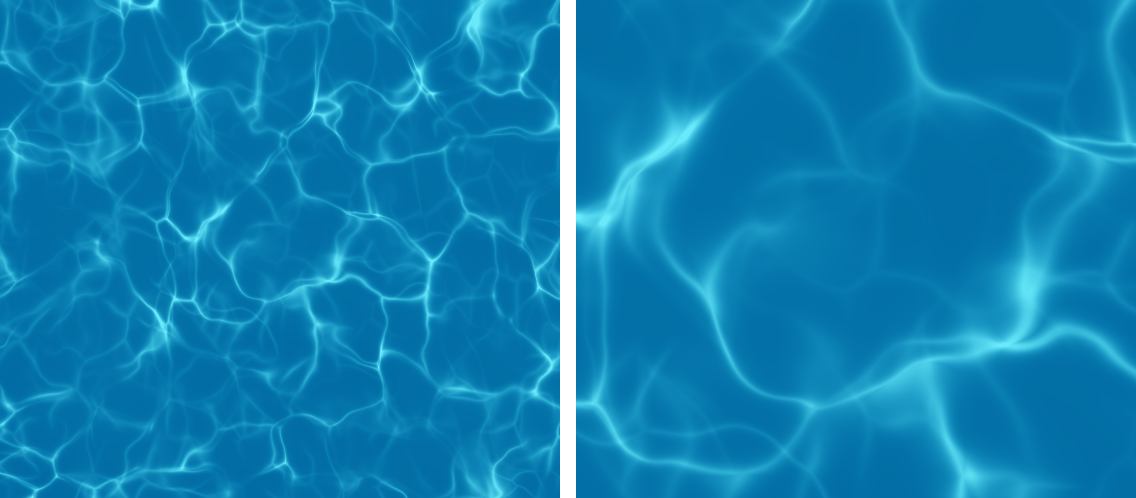
Left: the whole. Right: its middle third, enlarged.
Give the GLSL for this texture, as a Shadertoy shader.

```glsl
// Sunlit pool water: a net of bright caustic lines over deep blue.
// Warped cell borders are drawn twice with slightly different bends, so that
// lines split and rejoin, fading away from junctions; finer nets lie beneath.

const vec3 DEEP_BLUE = vec3(0.003, 0.412, 0.628);
const vec3 LIGHT_CYAN = vec3(0.32, 0.83, 0.925);
const vec3 CHANNEL_CURVE = vec3(1.4, 1.0, 0.92);
const float CELLS_PER_HEIGHT = 7.2;

float hash(vec2 p) {
    return fract(sin(dot(p, vec2(127.1, 311.7))) * 43758.5453);
}

vec2 hash2(vec2 p) {
    return vec2(hash(p), hash(p + vec2(37.3, 17.9)));
}

float noise(vec2 p) {
    vec2 cell = floor(p), f = fract(p);
    vec2 u = f * f * f * (f * (f * 6.0 - 15.0) + 10.0);
    float low = mix(hash(cell), hash(cell + vec2(1, 0)), u.x);
    float high = mix(hash(cell + vec2(0, 1)), hash(cell + vec2(1, 1)), u.x);
    return mix(low, high, u.y);
}

float fbm(vec2 p) {
    float sum = 0.0, weight = 0.5;
    for (int i = 0; i < 4; i++) {
        sum += weight * noise(p);
        p = mat2(0.8, 0.6, -0.6, 0.8) * p * 2.03 + 11.7;
        weight *= 0.5;
    }
    return sum;
}

// Displacement centred on zero
vec2 bend(vec2 p, float seed) {
    return vec2(noise(p + seed), noise(p + seed + 53.1)) - 0.5;
}

mat2 rotation(float angle) {
    float c = cos(angle), s = sin(angle);
    return mat2(c, s, -s, c);
}

// x: closeness measure to a cell border, y: the same for a junction
vec2 cellNet(vec2 p) {
    vec2 cell = floor(p), f = fract(p);
    vec3 nearest = vec3(9.0);
    for (int y = -2; y <= 2; y++)
    for (int x = -2; x <= 2; x++) {
        vec2 offset = vec2(x, y);
        float d = length(offset + hash2(cell + offset) - f);
        if (d < nearest.x) nearest = vec3(d, nearest.xy);
        else if (d < nearest.y) nearest = vec3(nearest.x, d, nearest.y);
        else nearest.z = min(nearest.z, d);
    }
    return nearest.yz - nearest.x;
}

// Soft-topped falloff of a light line
float falloff(float d, float width) {
    float core = width * 0.5;
    return exp((core - sqrt(d * d + core * core)) / width);
}

// Uneven brightness along the net
float patches(vec2 p, float low, float high) {
    return smoothstep(low, high, noise(p));
}

// One strand of the main net: line, halo and junction sparkle
float strand(vec2 net, vec2 p, float seed) {
    float gain = 0.04 + 0.45 * patches(p * 1.5 + seed, 0.28, 0.9);
    gain *= 0.6 + 0.75 * falloff(net.y, 0.25);
    float width = mix(0.028, 0.066, noise(p * 1.7 + seed + 9.0));
    float sparkle = patches(p * 1.4 + seed + 21.0, 0.4, 0.85);
    return gain * (falloff(net.x, width) + 0.08 * falloff(net.x, 0.2))
        + 0.38 * sparkle * falloff(net.y, 0.07);
}

// Faint, blurry filaments of a finer net
float wisps(vec2 p, float seed) {
    vec2 q = p + 0.9 * bend(p * 0.8, seed) + 0.3 * bend(p * 2.3, seed + 5.0);
    float d = cellNet(q + seed).x;
    float width = mix(0.04, 0.12, noise(p * 1.2 + seed + 31.0));
    return patches(p * 1.1 + seed + 13.0, 0.35, 0.9) * falloff(d, width);
}

void mainImage(out vec4 fragColor, in vec2 fragCoord) {
    vec2 p = fragCoord / iResolution.y * CELLS_PER_HEIGHT;

    // Shared large bends, then a separate small bend for each strand
    vec2 q = p + 1.1 * bend(p * 0.6, 3.0) + 0.28 * bend(p * 1.9, 8.0)
        + 0.1 * bend(p * 4.3, 15.0);
    vec2 netA = cellNet(q + 0.32 * bend(p * 1.2, 40.0));
    vec2 netB = cellNet(q + 0.32 * bend(p * 1.2, 70.0));

    // Water body with broad, weak shading
    float light = 0.005 + 0.075 * fbm(p * 0.6 + 4.0);

    // Main net, with a pale sheet where its strands run side by side
    light += strand(netA, p, 2.0) + strand(netB, p, 25.0);
    light += 0.15 * patches(p * 1.2 + 60.0, 0.4, 0.9) * falloff(netA.x + netB.x, 0.12);

    // Fine nets at other angles
    light += 0.26 * wisps(rotation(0.6) * p * 1.15, 6.0);
    light += 0.2 * wisps(rotation(2.1) * p * vec2(1.6, 1.3), 18.0);
    light += 0.16 * wisps(rotation(1.3) * p * vec2(1.1, 1.7), 44.0);

    vec3 color = mix(DEEP_BLUE, LIGHT_CYAN, pow(vec3(min(light, 1.2)), CHANNEL_CURVE));
    fragColor = vec4(clamp(color, 0.0, 1.0), 1.0);
}
```
